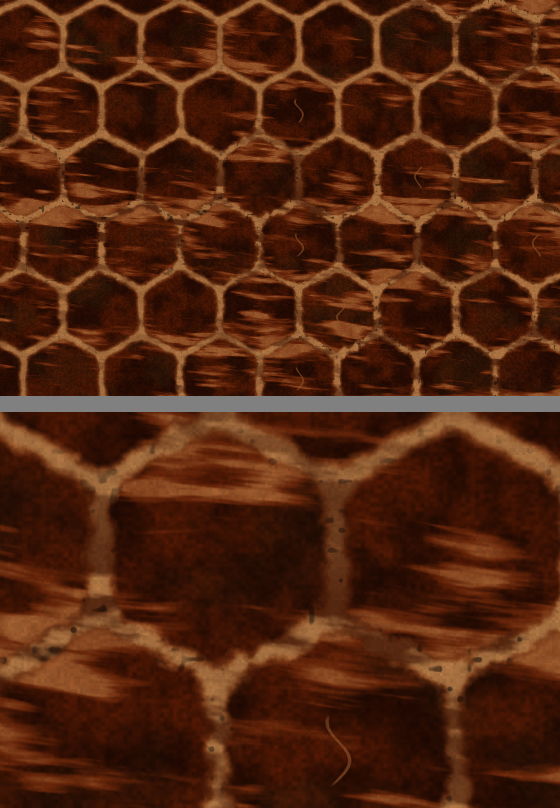
Top: the whole. Bottom: its middle third, enlarged.
Reproduce this pattern procedurally as a Shadertoy shader.

```glsl
// Worn honeycomb: dark rounded hexagonal cells between pale wax walls.
// A staggered hex lattice gives the cells; stretched fractal noise smears
// wax across them and stains the walls, mostly in a band across the middle.

// Lengths are in canvas heights.
const float PITCH = 0.1987;                // centre to centre across a row
const float Y_STRETCH = 1.0158;            // rows sit slightly closer than regular
const vec2 CELL_ORIGIN = vec2(0.655, 0.5517);
const float WALL_HALF = 0.0105;
const float CORNER_RADIUS = 0.026;
const float EDGE_SOFTNESS = 0.0035;
const float ROUGHNESS = 0.010;
const float BAND_Y = 0.46;
const float BAND_WIDTH = 0.17;
const float FIBRE_CHANCE = 0.16;

const vec3 CELL_DARK = vec3(0.135, 0.038, 0.008);
const vec3 CELL_RED = vec3(0.270, 0.080, 0.012);
const vec3 CELL_OLIVE = vec3(0.170, 0.100, 0.035);
const vec3 SMEAR_RED = vec3(0.390, 0.140, 0.035);
const vec3 SMEAR_PALE = vec3(0.590, 0.340, 0.170);
const vec3 WALL_RIM = vec3(0.480, 0.230, 0.090);
const vec3 WALL_WAX = vec3(0.640, 0.430, 0.245);
const vec3 STAIN = vec3(0.260, 0.090, 0.020);

float hash(vec2 p) {
    return fract(sin(dot(p, vec2(127.1, 311.7))) * 43758.5453);
}

float noise(vec2 p) {
    vec2 i = floor(p), f = fract(p);
    f = f * f * (3.0 - 2.0 * f);
    return mix(mix(hash(i), hash(i + vec2(1, 0)), f.x),
               mix(hash(i + vec2(0, 1)), hash(i + vec2(1, 1)), f.x), f.y);
}

float fbm(vec2 p) {
    float sum = 0.0, amp = 0.533;
    for (int i = 0; i < 4; i++) {
        sum += amp * noise(p);
        p = mat2(1.96, 0.28, -0.28, 1.96) * p + 17.3;
        amp *= 0.5;
    }
    return sum;
}

// Signed distance to a hexagon with its flat sides left and right.
float hexagon(vec2 p, float apothem) {
    const vec3 k = vec3(-0.8660, 0.5, 0.5774);
    p = abs(p.yx);
    p -= 2.0 * min(dot(k.xy, p), 0.0) * k.xy;
    p -= vec2(clamp(p.x, -k.z * apothem, k.z * apothem), apothem);
    return length(p) * sign(p.y);
}

// Offset from the nearest cell centre in xy, lattice index in zw.
vec4 nearestCell(vec2 p) {
    vec2 s = PITCH * vec2(1.0, 1.7321);
    vec2 a = p - s * floor(p / s + 0.5);
    vec2 b = p - s * (floor(p / s) + 0.5);
    vec2 q = dot(a, a) < dot(b, b) ? a : b;
    return vec4(q, floor((p - q) / (0.5 * s) + 0.5));
}

// How damaged the comb is: middle band, top right corner, lower right.
float wearAt(vec2 p, float xFrac, float patches) {
    float t = (p.y - BAND_Y) / BAND_WIDTH;
    float band = exp(-t * t);
    float corner = smoothstep(1.55, 1.85, xFrac + p.y);
    float low = 0.75 * smoothstep(0.2, 0.8, xFrac) * (1.0 - smoothstep(0.15, 0.4, p.y));
    return clamp(max(band, max(corner, low)) + 0.12 + 0.9 * (patches - 0.5), 0.0, 1.0);
}

void mainImage(out vec4 fragColor, in vec2 fragCoord) {
    vec2 p = fragCoord / iResolution.y;
    float pixel = 1.0 / iResolution.y;

    // Wear and horizontal streaks
    float patches = fbm(p * vec2(8.0, 13.0) + 5.0);
    float wear = wearAt(p, fragCoord.x / iResolution.x, patches);
    float slope = p.y + 0.09 * p.x + 0.012 * noise(p * 9.0);
    float streak = fbm(vec2(p.x * 9.0, slope * 62.0));
    float fine = fbm(p * 60.0 + 31.0);
    float grain = noise(p * 260.0);

    // Lattice with slightly ragged outlines
    vec2 wobble = vec2(noise(p * 22.0), noise(p * 22.0 + 40.0)) - 0.5;
    vec2 lattice = (p - CELL_ORIGIN) * vec2(1.0, Y_STRETCH) + 0.006 * wobble;
    vec4 cell = nearestCell(lattice);
    vec2 q = cell.xy;
    float seed = hash(cell.zw + 3.7);
    float apothem = 0.5 * PITCH - WALL_HALF - 0.002 * (seed - 0.5);
    float d = hexagon(q, apothem - CORNER_RADIUS) - CORNER_RADIUS;
    d += ROUGHNESS * (fine - 0.5) * (0.5 + 1.5 * wear);

    // Cell floor: mottled red brown, some cells olive
    float mottle = fbm(p * 24.0 + seed * 9.0);
    vec3 floorColor = mix(CELL_DARK, CELL_RED, smoothstep(0.28, 0.72, mottle + 0.12 * (seed - 0.5)));
    float olive = smoothstep(0.45, 0.7, fbm(p * 15.0 + 70.0)) * hash(cell.zw + 8.1);
    floorColor = mix(floorColor, CELL_OLIVE, 0.55 * olive);
    floorColor *= 0.8 + 0.4 * grain;

    // Wax smeared inward from the upper and lower walls
    float edge = smoothstep(0.25, 0.95, abs(q.y) / (0.5 * PITCH));
    float smear = smoothstep(0.67, 0.93, 0.7 * streak + 0.5 * patches + wear * (0.03 + 0.21 * edge));
    vec3 smearColor = mix(SMEAR_RED, SMEAR_PALE, smoothstep(0.45, 1.0, smear) * (0.4 + 0.9 * fine));
    floorColor = mix(floorColor, smearColor, smoothstep(0.0, 0.55, smear));

    // Pale fibre lying in a few cells
    float bend = 0.009 * sin(q.y * 95.0 + seed * 40.0) + 0.012 * (seed - 0.5);
    float fibre = 1.0 - smoothstep(0.0008, 0.0012 + pixel, abs(q.x - bend));
    fibre *= step(hash(cell.zw + 21.0), FIBRE_CHANCE) * (1.0 - smoothstep(0.025, 0.032, abs(q.y)));
    floorColor = mix(floorColor, SMEAR_PALE, 0.55 * fibre);

    // Walls: reddish rim, pale crest, dark stains where worn
    vec3 wallColor = mix(WALL_RIM, WALL_WAX, smoothstep(0.0, 0.008, d)) * (0.9 + 0.2 * fine);
    float side = 1.0 - smoothstep(0.02, 0.06, abs(q.y));
    float stain = smoothstep(0.44, 0.68, fbm(vec2(p.x * 16.0, slope * 48.0) + 90.0) + 0.1 * side);
    wallColor = mix(wallColor, STAIN, 0.8 * stain * wear);
    wallColor *= 1.0 - 0.5 * wear * smoothstep(0.78, 0.92, noise(p * 120.0));

    float blur = EDGE_SOFTNESS + pixel;
    vec3 color = mix(floorColor, wallColor, smoothstep(-blur, blur, d));
    color *= 0.94 + 0.12 * hash(floor(p * 360.0));
    fragColor = vec4(color, 1.0);
}
```
